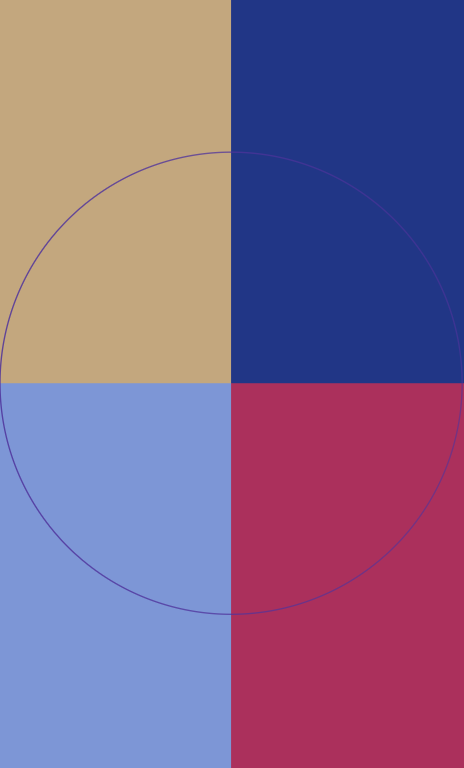
A Shadertoy shader for this background:

```glsl
#define CROSS vec2(0.498, 0.501)
#define RING_RADIUS 0.498
#define RING_WIDTH 0.0030
#define RING_ALPHA_LEFT 0.85
#define RING_ALPHA_RIGHT 0.60
#define SAND vec3(0.765, 0.655, 0.495)
#define NAVY vec3(0.130, 0.210, 0.525)
#define SKY vec3(0.490, 0.590, 0.840)
#define CRIMSON vec3(0.670, 0.190, 0.360)
#define VIOLET vec3(0.310, 0.200, 0.610)

// Antialiased step across one pixel
float edge(float dist, float pixel) {
    return clamp(dist / pixel + 0.5, 0.0, 1.0);
}

// Four flat panels meeting at the cross
vec3 panels(vec2 p, float pixel) {
    float right = edge(p.x, pixel);
    float top = edge(p.y, pixel);
    return mix(mix(SKY, CRIMSON, right), mix(SAND, NAVY, right), top);
}

// Coverage of a thin circular outline
float ring(vec2 p, float pixel) {
    float dist = abs(length(p) - RING_RADIUS);
    float halfWidth = 0.5 * RING_WIDTH;
    return edge(dist + halfWidth, pixel) - edge(dist - halfWidth, pixel);
}

void mainImage(out vec4 fragColor, in vec2 fragCoord) {
    // Distances are measured in canvas widths from the cross
    float pixel = 1.0 / iResolution.x;
    vec2 p = (fragCoord - CROSS * iResolution.xy) * pixel;

    vec3 color = panels(p, pixel);

    // The outline fades toward the right
    float side = smoothstep(-RING_RADIUS, RING_RADIUS, p.x);
    float alpha = mix(RING_ALPHA_LEFT, RING_ALPHA_RIGHT, side);
    color = mix(color, VIOLET, alpha * ring(p, pixel));

    fragColor = vec4(color, 1.0);
}
```
